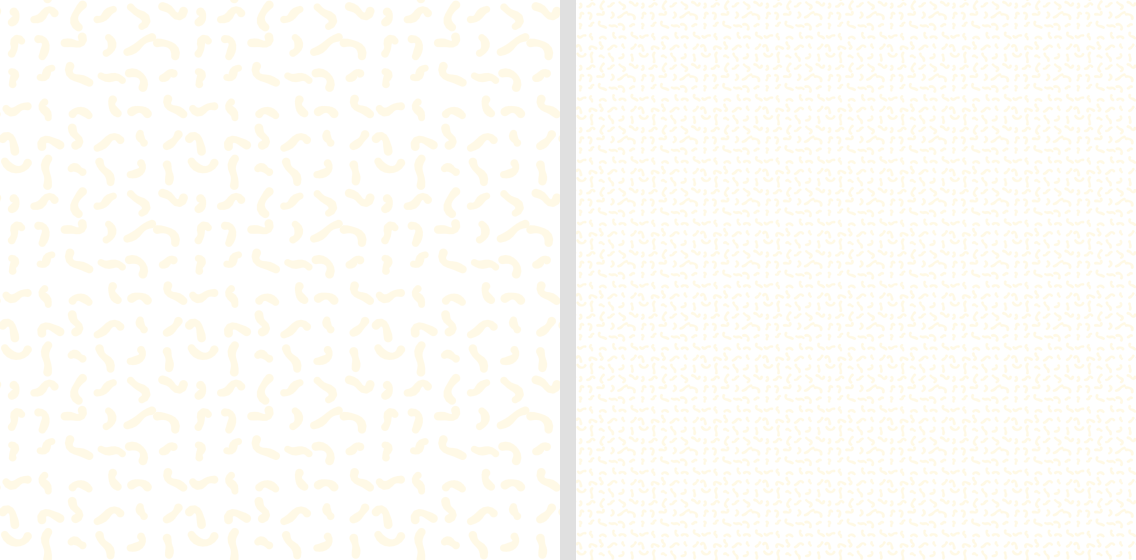
Left, the tile; right, the same tile 3 across and 3 down.
Give the GLSL for this pattern, as a Shadertoy shader.

```glsl
// Pale cream wavy confetti strokes scattered on white, in a seamless repeating tile.

const vec3  PAPER      = vec3(1.0);
const vec3  CREAM      = vec3(1.0, 0.975, 0.9);
const float TILES      = 3.0;    // repeats across and down
const float CELLS      = 6.0;    // strokes per tile side (even, so orientations wrap)
const float RADIUS     = 0.124;  // half the stroke width, in cells
const float LUMP       = 0.13;   // variation of width along a stroke
const float MIN_LENGTH = 0.32;   // centreline length, in cells
const float MAX_LENGTH = 0.98;
const float JITTER     = 0.16;   // largest shift from the cell centre
const float TILT       = 0.62;   // largest turn from the base direction
const float BEND       = 1.35;   // strength of C curves
const float WAVE       = 0.75;   // strength of S curves
const float SEED       = 17.0;
const int   STEPS      = 4;      // segments per half stroke
const float PI         = 3.14159;

vec3 hash3(vec2 p) {
    vec3 q = fract(p.xyx * vec3(0.1031, 0.1030, 0.0973));
    q += dot(q, q.yxz + 33.33);
    return fract((q.xxy + q.yzz) * q.zyx);
}

// Distance to a segment whose radius changes from ra to rb.
float taperedSegment(vec2 p, vec2 a, vec2 b, float ra, float rb) {
    vec2 ap = p - a, ab = b - a;
    float h = clamp(dot(ap, ab) / dot(ab, ab), 0.0, 1.0);
    return length(ap - ab * h) - mix(ra, rb, h);
}

float strokeRadius(float t, float phase) {
    return RADIUS * (1.0 + LUMP * sin(3.5 * t + phase));
}

// Walks from the middle of a stroke to both ends, turning as it goes.
float strokeDistance(vec2 p, float len, float angle, float bend, float wave, float phase) {
    float d = 1e3;
    float stepLength = 0.5 * len / float(STEPS);
    for (int side = -1; side <= 1; side += 2) {
        vec2 a = vec2(0.0);
        for (int i = 0; i < STEPS; i++) {
            float t0 = float(side * i) / float(STEPS);
            float t1 = float(side * (i + 1)) / float(STEPS);
            float t = 0.5 * (t0 + t1);
            float heading = angle + bend * t + wave * cos(PI * t);
            vec2 b = a + float(side) * stepLength * vec2(cos(heading), sin(heading));
            d = min(d, taperedSegment(p, a, b, strokeRadius(t0, phase), strokeRadius(t1, phase)));
            a = b;
        }
    }
    return d;
}

// One random stroke per cell; neighbours lie crosswise to keep them apart.
float cellStroke(vec2 p, vec2 cell) {
    vec2 id = mod(cell, CELLS);
    vec3 place = hash3(id + SEED);
    vec3 shape = hash3(id + SEED + 41.0) * 2.0 - 1.0;
    float len = mix(MIN_LENGTH, MAX_LENGTH, place.z);
    vec2 centre = cell + 0.5 + JITTER * (2.0 * place.xy - 1.0) * (1.0 - 0.5 * place.z);
    float angle = 0.5 * PI * mod(id.x + id.y, 2.0) + 0.3 + TILT * shape.x;
    float phase = 2.0 * PI * fract(place.x * 7.0 + place.y * 3.0);
    return strokeDistance(p - centre, len, angle, BEND * shape.y, WAVE * shape.z, phase);
}

void mainImage(out vec4 fragColor, in vec2 fragCoord) {
    vec2 p = fragCoord / iResolution.xy * TILES * CELLS;
    float pixel = TILES * CELLS / min(iResolution.x, iResolution.y);

    // Nearest stroke among this cell and its neighbours
    float d = 1e3;
    for (int y = -1; y <= 1; y++)
        for (int x = -1; x <= 1; x++)
            d = min(d, cellStroke(p, floor(p) + vec2(x, y)));

    float ink = 1.0 - smoothstep(-0.75 * pixel, 0.75 * pixel, d);
    fragColor = vec4(mix(PAPER, CREAM, ink), 1.0);
}
```
